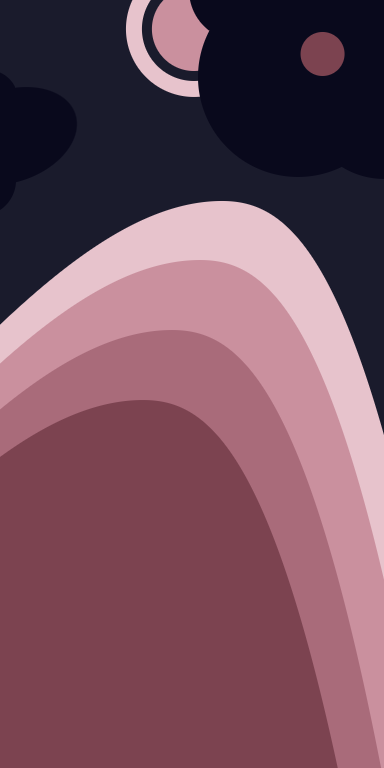
A WebGL 1 fragment shader for this background:

```glsl
precision highp float;
// Nested rose hills under a night sky with dark clouds, a ringed moon and a small planet.

uniform vec2 u_resolution;

// Antialiased coverage of a signed distance, negative inside
float cover(float dist) {
    return clamp(0.5 - dist * u_resolution.x, 0.0, 1.0);
}

float circle(vec2 p, vec2 center, float radius) {
    return length(p - center) - radius;
}

// Approximate distance to an ellipse tilted by an angle
float ellipse(vec2 p, vec2 center, vec2 radii, float angle) {
    float c = cos(angle), s = sin(angle);
    vec2 q = p - center;
    q = vec2(c * q.x + s * q.y, c * q.y - s * q.x) / radii;
    return (length(q) - 1.0) * min(radii.x, radii.y);
}

// Lopsided hill: gentle to the left of its peak, steep to the right
float hill(vec2 p, vec2 peak) {
    float x = abs(p.x - peak.x);
    vec3 k = p.x < peak.x ? vec3(1.26, -0.512, 0.0) : vec3(1.444, 5.648, -2.265);
    float drop = x * x * (k.x + x * (k.y + x * k.z));
    float slope = x * (2.0 * k.x + x * (3.0 * k.y + 4.0 * x * k.z));
    return (p.y - peak.y + drop) / sqrt(1.0 + slope * slope);
}

void main() {
    // Canvas is one unit wide and two units tall
    vec2 p = gl_FragCoord.xy / u_resolution * vec2(1.0, 2.0);

    vec3 sky = vec3(0.102, 0.106, 0.173);
    vec3 cloud = vec3(0.035, 0.035, 0.110);
    vec3 blush = vec3(0.906, 0.765, 0.800);
    vec3 pink = vec3(0.792, 0.565, 0.620);
    vec3 mauve = vec3(0.663, 0.420, 0.480);
    vec3 wine = vec3(0.486, 0.263, 0.314);
    vec3 color = sky;

    // Ringed moon
    float moon = length(p - vec2(0.505, 1.9245));
    color = mix(color, blush, cover(moon - 0.177));
    color = mix(color, sky, cover(moon - 0.1354));
    color = mix(color, pink, cover(moon - 0.1094));

    // Right cloud
    float dist = circle(p, vec2(0.776, 1.7995), 0.2604);
    dist = min(dist, circle(p, vec2(0.625, 2.026), 0.1328));
    dist = min(dist, circle(p, vec2(1.0, 1.742), 0.208));
    dist = min(dist, circle(p, vec2(0.911, 1.974), 0.182));

    // Left cloud
    dist = min(dist, ellipse(p, vec2(0.026, 1.6458), vec2(0.1797, 0.1201), 0.328));
    dist = min(dist, circle(p, vec2(-0.031, 1.7396), 0.078));
    dist = min(dist, circle(p, vec2(-0.052, 1.531), 0.0938));
    color = mix(color, cloud, cover(dist));

    // Small planet
    color = mix(color, wine, cover(circle(p, vec2(0.84, 1.8594), 0.0573)));

    // Hills, back to front
    color = mix(color, blush, cover(hill(p, vec2(0.578, 1.4766))));
    color = mix(color, pink, cover(hill(p, vec2(0.521, 1.3229))));
    color = mix(color, mauve, cover(hill(p, vec2(0.448, 1.1406))));
    color = mix(color, wine, cover(hill(p, vec2(0.3724, 0.9583))));

    gl_FragColor = vec4(color, 1.0);
}
```
